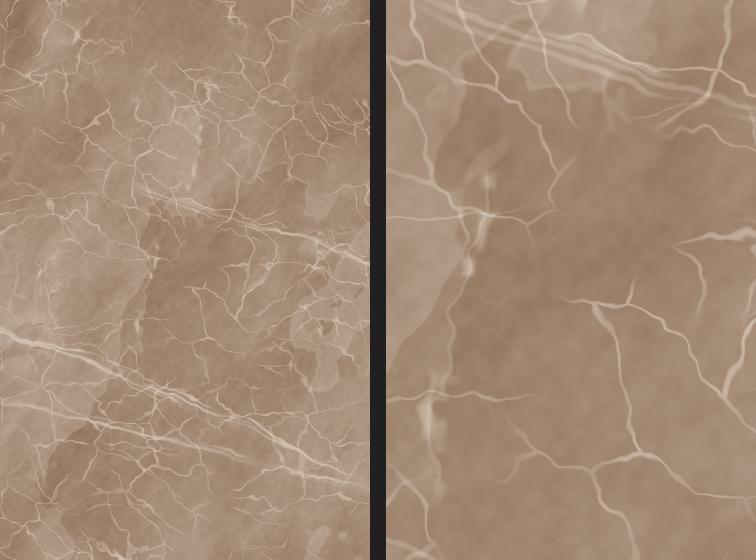
Left, the full canvas; right, a detail of the centre.
This texture is drawn by a Shadertoy shader. Its source:

```glsl
// Brown marble slab: cloudy diagonal grain, ragged pale patches and fine broken veins.

const vec3 DARK_BROWN = vec3(0.572, 0.460, 0.368);
const vec3 PALE_BEIGE = vec3(0.730, 0.650, 0.580);
const vec3 VEIN_CREAM = vec3(0.830, 0.765, 0.700);

const float GRAIN_ANGLE = 0.95;    // direction of the diagonal grain
const float BASE_TONE = 0.36;      // 0 is dark brown, 1 is pale beige
const float CLOUD_CONTRAST = 1.0;
const float STREAK_CONTRAST = 0.26;
const float GRAIN_CONTRAST = 0.32;
const float PATCH_LIFT = 0.33;
const float CRACK_OPACITY = 0.60;
const float CRACK_WIDTH = 0.0005;

// Long veins: height at left edge, slope, start x, strength
const vec4 VEINS[3] = vec4[3](
    vec4(0.415, -0.42, -0.10, 1.00),
    vec4(0.287, -0.25, -0.10, 0.60),
    vec4(0.742, -0.32, 0.22, 0.55));

// Upright crumbly seams: x, lower end, upper end, lean
const vec4 SEAMS[3] = vec4[3](
    vec4(0.338, 0.65, 0.82, 0.08),
    vec4(0.250, 0.36, 0.58, 0.12),
    vec4(0.125, 0.91, 0.98, 0.60));

float hash(vec2 p) {
    return fract(sin(dot(p, vec2(127.1, 311.7))) * 43758.5);
}

vec2 hash2(vec2 p) {
    return vec2(hash(p), hash(p + 37.3));
}

float noise(vec2 p) {
    vec2 i = floor(p), f = fract(p);
    f = f * f * (3.0 - 2.0 * f);
    return mix(mix(hash(i), hash(i + vec2(1, 0)), f.x),
               mix(hash(i + vec2(0, 1)), hash(i + vec2(1, 1)), f.x), f.y);
}

mat2 rotation(float a) {
    return mat2(cos(a), -sin(a), sin(a), cos(a));
}

float fbm(vec2 p) {
    float sum = 0.0, amp = 0.5;
    for (int i = 0; i < 5; i++) {
        sum += amp * noise(p);
        p = rotation(0.6) * p * 2.03 + 11.7;
        amp *= 0.5;
    }
    return sum / 0.969;
}

// Distance to the nearest border between Voronoi cells
float cellBorder(vec2 p) {
    vec2 cell = floor(p), f = fract(p), nearest = vec2(0);
    float best = 8.0, border = 8.0;
    for (int k = 0; k < 9; k++) {
        vec2 g = vec2(k % 3 - 1, k / 3 - 1);
        vec2 r = g + hash2(cell + g) - f;
        if (dot(r, r) < best) { best = dot(r, r); nearest = r; }
    }
    for (int k = 0; k < 25; k++) {
        vec2 g = vec2(k % 5 - 2, k / 5 - 2);
        vec2 r = g + hash2(cell + g) - f, d = r - nearest;
        if (dot(d, d) > 1e-4) border = min(border, dot(0.5 * (r + nearest), normalize(d)));
    }
    return border;
}

float line(float d, float width, float soft) {
    return 1.0 - smoothstep(width, width + soft, abs(d));
}

void mainImage(out vec4 fragColor, in vec2 fragCoord) {
    vec2 p = fragCoord / iResolution.y;
    float soft = max(1.2 / iResolution.y, 0.0016);
    vec2 wobble = vec2(fbm(p * 9.0), fbm(p * 9.0 + 40.0)) - 0.5;
    vec2 ragged = vec2(noise(p * 85.0), noise(p * 85.0 + 70.0)) - 0.5;
    vec2 along = rotation(GRAIN_ANGLE) * vec2(p.x, -p.y);
    along = rotation(-GRAIN_ANGLE) * p;
    along = vec2(dot(p, vec2(cos(GRAIN_ANGLE), sin(GRAIN_ANGLE))),
                 dot(p, vec2(-sin(GRAIN_ANGLE), cos(GRAIN_ANGLE))));

    // Clouds, diagonal streaks and fine grain
    float tone = BASE_TONE + 0.10 * (0.5 - p.y);
    tone += CLOUD_CONTRAST * (fbm(along * vec2(5.0, 9.0) + wobble) - 0.5);
    tone += STREAK_CONTRAST * (fbm((along + 0.03 * wobble) * vec2(26.0, 90.0)) - 0.5);
    tone += GRAIN_CONTRAST * (fbm(p * 130.0) - 0.5);

    // Pale patches: sharp ragged rim, fading inward
    float field = fbm(along * vec2(2.6, 4.6) + 5.3) + 0.05 * wobble.x + 0.012 * ragged.x;
    float patchMask = smoothstep(0.535, 0.547, field) * (1.0 - smoothstep(0.55, 0.78, field));
    tone += PATCH_LIFT * patchMask * smoothstep(0.95, 0.45, p.y);
    float vein = 0.25 * line(field - 0.54, 0.001, 0.006) * smoothstep(0.4, 0.7, noise(p * 16.0));

    // Broken hairline cracks in three sizes
    for (int i = 0; i < 3; i++) {
        float k = float(i), scale = 6.5 + 5.0 * k;
        vec2 q = rotation(0.25 - 0.5 * k) * (p + 0.10 * wobble + 0.006 * ragged);
        float d = cellBorder(q * vec2(0.75, 1.25) * scale + 19.0 * k) / scale;
        float broken = smoothstep(0.42, 0.72, noise(p * (8.0 + 3.0 * k) + 31.0 * k));
        broken *= 0.45 + 0.75 * noise(p * 55.0 + 9.0 * k);
        vein += CRACK_OPACITY * broken * line(d, CRACK_WIDTH, soft);
    }

    // Long sloping veins, each with parallel strands and a pale haze
    for (int i = 0; i < 3; i++) {
        vec4 v = VEINS[i];
        float d = p.y - v.x - v.y * p.x + 0.035 * wobble.y + 0.003 * ragged.y;
        float shown = v.w * smoothstep(v.z, v.z + 0.05, p.x);
        float streaky = noise(vec2(p.x * 14.0, d * 160.0) + 7.0 * float(i));
        tone += 0.50 * shown * streaky * exp(-abs(d) * 75.0 / v.w);
        for (int s = 0; s < 3; s++) {
            float k = float(s);
            float offset = 0.022 * v.w * k * (noise(vec2(p.x * 5.0, k + 4.0 * v.x)) - 0.4);
            float lit = smoothstep(0.2, 0.75, noise(vec2(p.x * 17.0, k * 9.0 + v.x * 50.0)));
            vein += 0.75 * shown * lit * line(d - offset, 0.0010 * lit, soft * 1.3);
        }
    }

    // Crumbly upright seams, the stone paler on their left
    for (int i = 0; i < 3; i++) {
        vec4 s = SEAMS[i];
        float d = p.x - s.x - s.w * (p.y - s.y) + 0.05 * wobble.x + 0.010 * ragged.x;
        float span = smoothstep(s.y, s.y + 0.02, p.y) * (1.0 - smoothstep(s.z - 0.03, s.z, p.y));
        float crumbs = smoothstep(0.48, 0.75, noise(p * 75.0 + 3.0));
        vein += span * (0.6 * crumbs * line(d, 0.002, 0.007) + 0.25 * line(d, 0.0004, soft));
        tone += 0.22 * span * smoothstep(0.002, -0.002, d) * smoothstep(-0.09, 0.0, d);
    }

    vec3 stone = mix(DARK_BROWN, PALE_BEIGE, clamp(tone, -0.15, 1.15));
    fragColor = vec4(mix(stone, VEIN_CREAM, clamp(vein, 0.0, 0.9)), 1.0);
}
```
